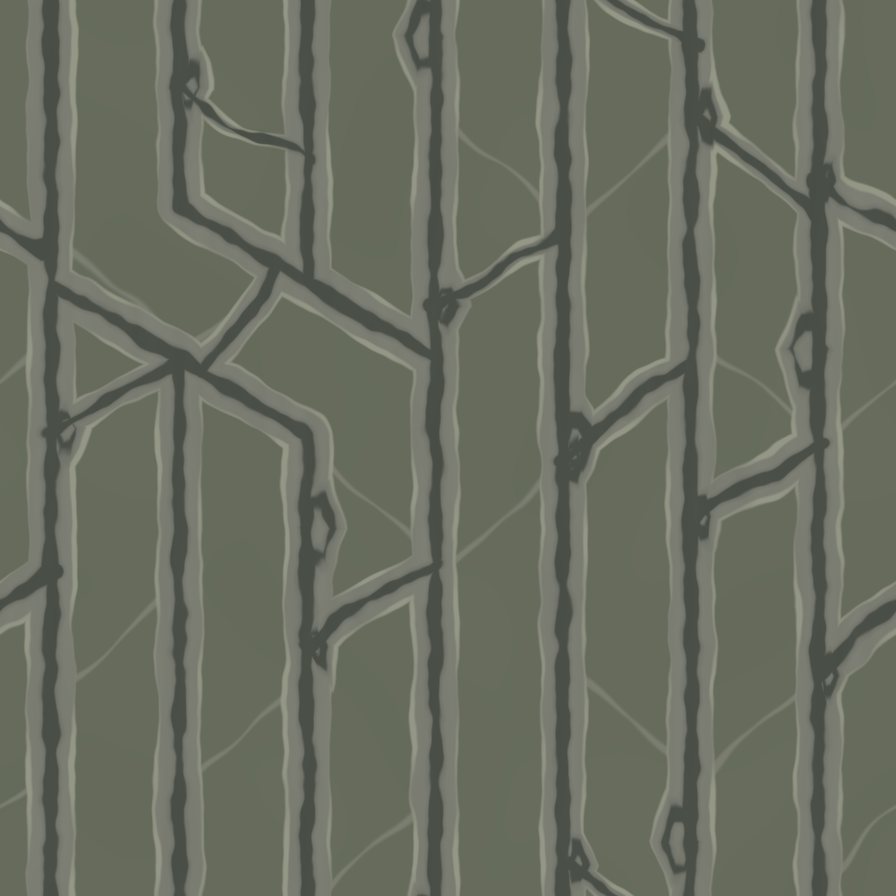
This texture is drawn by a WebGL 2 fragment shader. Its source:

```glsl
#version 300 es
precision highp float;

#define COLUMNS 7
#define CRACK_WIDTH 0.0072
#define BAND_WIDTH 0.0255
#define RIM_WIDTH 0.0017
#define SOFTNESS 0.0016
#define FAULT_DROP 0.085
#define BASE_COLOR vec3(0.400, 0.420, 0.360)
#define BAND_COLOR vec3(0.482, 0.490, 0.450)
#define RIM_COLOR vec3(0.580, 0.592, 0.520)
#define CRACK_COLOR vec3(0.288, 0.308, 0.278)

uniform vec2 u_resolution;
out vec4 outColor;

float hash(vec2 p) {
    return fract(sin(dot(p, vec2(127.1, 311.7))) * 43758.5);
}

// Gradient noise over the unit square that wraps after "cells" lattice steps
float corner(vec2 cell, vec2 offset, vec2 cells) {
    float angle = 6.2832 * hash(mod(cell, cells) + cells * 0.37);
    return dot(vec2(cos(angle), sin(angle)), offset);
}

float noise(vec2 uv, vec2 cells) {
    vec2 p = uv * cells, i = floor(p), f = p - i;
    vec2 s = f * f * f * (f * (f * 6.0 - 15.0) + 10.0);
    vec2 e = vec2(1.0, 0.0);
    return mix(
        mix(corner(i, f, cells), corner(i + e.xy, f - e.xy, cells), s.x),
        mix(corner(i + e.yx, f - e.yx, cells), corner(i + 1.0, f - 1.0, cells), s.x), s.y);
}

vec2 wrap(vec2 d) { return d - round(d); }

float columnX(float i) { return (i + 0.4) / float(COLUMNS); }

// x: distance to the segment from -h to h, y: position along it
vec2 segment(vec2 q, vec2 h) {
    float t = clamp(dot(q, h) / dot(h, h), -1.0, 1.0);
    return vec2(length(q - h * t), 0.5 + 0.5 * t);
}

// Branch leaving column i at height y and meeting another after "span" columns
vec2 branch(vec2 p, float i, float y, float span, float rise) {
    vec2 h = 0.5 * vec2(span / float(COLUMNS), rise);
    return segment(wrap(p - vec2(columnX(i), y) - h), h);
}

// field.x: signed distance to the crack, field.y: to the raised band
void addStroke(inout vec2 field, float d, float crackWidth, float bandWidth) {
    field = min(field, vec2(d - crackWidth, d - bandWidth));
}

// Small split in a crack: dark angular ring around a lighter core
void addKnot(inout vec2 field, vec2 q, float size, float margin) {
    float d = 0.85 * (max(abs(q.x) + 0.35 * abs(q.y), 0.55 * abs(q.y)) - size);
    field = min(field, vec2(abs(d) - 0.0035, d - margin));
}

void addColumn(inout vec2 field, vec2 p, float i) {
    vec2 q = wrap(p - vec2(columnX(i), 0.77 - FAULT_DROP * i));
    bool broken = i == 1.0 || i == 2.0;
    float gap = broken ? max(FAULT_DROP - abs(q.y), 0.0) : 0.0;
    addStroke(field, length(vec2(q.x, gap)), CRACK_WIDTH, BAND_WIDTH);
    if (i > 1.0) {
        float side = hash(vec2(i, 4.0)) < 0.6 ? -1.0 : 1.0;
        vec2 center = vec2(columnX(i) + side * 0.013, 0.31 + 0.55 * i);
        addKnot(field, wrap(p - center), mix(0.013, 0.019, hash(vec2(i, 8.0))), 0.014);
    }
}

void addBranch(inout vec2 field, vec2 p, float i, float k) {
    float y = fract(0.52 + 0.38 * i + 0.45 * k);
    float rise = sign(cos(2.4 * i + 3.0 * k)) * mix(0.075, 0.12, hash(vec2(i, k)));
    float strength = hash(vec2(i + 3.0, k + 5.0));
    vec2 s = branch(p, i, y, 1.0, rise);
    float flare = 0.004 * pow(abs(2.0 * s.y - 1.0), 6.0);
    addStroke(field, s.x, mix(0.0038, 0.006, strength) + flare, mix(0.008, 0.024, strength));
    addKnot(field, wrap(p - vec2(columnX(i) + 0.012, y)), 0.009, 0.014);
}

void main() {
    vec2 uv = gl_FragCoord.xy / u_resolution;
    float soft = max(SOFTNESS, 0.75 / min(u_resolution.x, u_resolution.y));
    vec2 p = uv + 0.004 * vec2(noise(uv, vec2(16.0)), noise(uv, vec2(19.0)));
    vec2 bent = p + 0.018 * vec2(noise(uv, vec2(11.0)), noise(uv, vec2(9.0)));

    // Columns, branches and faint side veins
    vec2 field = vec2(1.0);
    float vein = 1.0;
    for (int n = 0; n < COLUMNS; n++) {
        float i = float(n);
        addColumn(field, p, i);
        addBranch(field, bent, i, 0.0);
        if (n > 3) addBranch(field, bent, i, 1.0);
        for (float k = 0.0; k < 2.0; k++) {
            float rise = (hash(vec2(i, k + 9.0)) < 0.35 ? -1.0 : 1.0) * 0.13;
            vec2 s = branch(bent, i, fract(0.74 + 0.38 * i + 0.48 * k), 1.0, rise);
            vein = min(vein, s.x - mix(0.0005, 0.0045, abs(2.0 * s.y - 1.0)));
        }
    }

    // Two parallel oblique faults and the bridge between them
    for (float i = 0.0; i < 2.0; i++) {
        float d = branch(p, i, 0.685 + FAULT_DROP * i - FAULT_DROP * i * i * 0.0, 2.0, -2.0 * FAULT_DROP).x;
        addStroke(field, d, CRACK_WIDTH, BAND_WIDTH);
    }
    addStroke(field, branch(bent, 1.2, 0.583, 0.6, 0.119).x, CRACK_WIDTH, 0.021);

    // Uneven hand-cut outlines
    field.x += 0.006 * noise(uv, vec2(28.0, 24.0)) + 0.003 * noise(uv, vec2(60.0, 53.0));
    field.y += 0.005 * noise(uv, vec2(21.0, 17.0)) + 0.002 * noise(uv, vec2(47.0));

    // Flat ground with slight brush streaks
    float streak = noise(uv, vec2(56.0, 7.0));
    vec3 color = BASE_COLOR + 0.008 * noise(uv, vec2(6.0, 5.0));
    float veinMask = 1.0 - smoothstep(-soft, 2.0 * soft, vein);
    color = mix(color, mix(BAND_COLOR, RIM_COLOR, 0.25), 0.75 * veinMask);

    // Raised bands with a broken pale rim
    float bandMask = 1.0 - smoothstep(-soft, soft, field.y);
    color = mix(color, BAND_COLOR + 0.018 * streak, bandMask);
    float wear = noise(uv, vec2(18.0, 11.0));
    float rimWidth = RIM_WIDTH * clamp(1.0 + 2.2 * wear, 0.2, 2.2);
    float rim = 1.0 - smoothstep(rimWidth - soft, rimWidth + soft, abs(field.y + 0.001));
    color = mix(color, RIM_COLOR, rim * clamp(0.65 + 1.3 * wear, 0.2, 1.0));

    // Dark cracks with a soft shoulder
    float shoulder = 1.0 - smoothstep(0.0, 0.006, field.x);
    color = mix(color, CRACK_COLOR, 0.2 * shoulder);
    float crackMask = 1.0 - smoothstep(-soft, soft, field.x);
    color = mix(color, CRACK_COLOR + 0.01 * streak, crackMask);
    outColor = vec4(color, 1.0);
}
```
